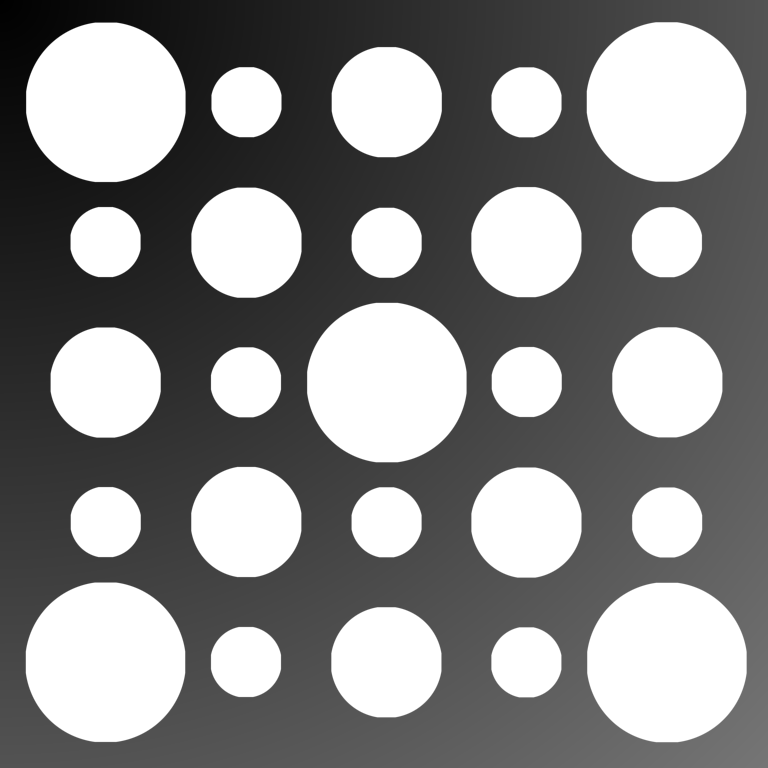
Give the GLSL for this pattern, as a three.js fragment shader.

```glsl
// White dots in three sizes on a five by five grid, over a dark radial gradient.
// The row and column parity of each dot picks its size; a hash nudges its centre.
// Each disc is trimmed by a square, leaving tiny flats at its four extremes.

varying vec2 vUv;

const int COUNT = 5;
const vec2 FIRST_CENTRE = vec2(0.1380, 0.1375);
const vec2 PITCH = vec2(0.1826, 0.1823);
const float SMALL_RADIUS = 0.0456;
const float MEDIUM_RADIUS = 0.0717;
const float LARGE_RADIUS = 0.1038;
const float FLAT_TRIM = 0.0009;
const float JITTER = 0.0012;
const float EDGE = 0.001;

const vec2 GRADIENT_ORIGIN = vec2(0.0, 1.0);
const float GRADIENT_LENGTH = 1.41421;
const vec3 DARK = vec3(0.0);
const vec3 LIGHT = vec3(0.46);
const vec3 DOT_COLOUR = vec3(1.0);

float hash(vec2 p) {
  return fract(sin(dot(p, vec2(127.1, 311.7))) * 43758.5453);
}

// Odd diagonals are small; every fourth crossing of both diagonals is large.
float dotRadius(vec2 cell) {
  float sum = cell.x + cell.y;
  float difference = cell.x - cell.y + 4.0;
  if (mod(sum, 2.0) > 0.5) return SMALL_RADIUS;
  bool large = mod(sum, 4.0) < 0.5 && mod(difference, 4.0) < 0.5;
  return large ? LARGE_RADIUS : MEDIUM_RADIUS;
}

// Signed distance to a disc clipped by a square of half width radius.
float trimmedDisc(vec2 p, float radius) {
  vec2 q = abs(p);
  return max(length(p) - radius - FLAT_TRIM, max(q.x, q.y) - radius);
}

void main() {
  // Background
  float shade = length(vUv - GRADIENT_ORIGIN) / GRADIENT_LENGTH;
  vec3 colour = mix(DARK, LIGHT, shade);

  // Nearest dot
  float nearest = 1.0;
  for (int row = 0; row < COUNT; row++) {
    for (int column = 0; column < COUNT; column++) {
      vec2 cell = vec2(float(column), float(row));
      vec2 nudge = JITTER * (vec2(hash(cell), hash(cell + 17.0)) - 0.5);
      vec2 centre = FIRST_CENTRE + cell * PITCH + nudge;
      nearest = min(nearest, trimmedDisc(vUv - centre, dotRadius(cell)));
    }
  }

  float coverage = 1.0 - smoothstep(-EDGE, EDGE, nearest);
  gl_FragColor = vec4(mix(colour, DOT_COLOUR, coverage), 1.0);
}
```
